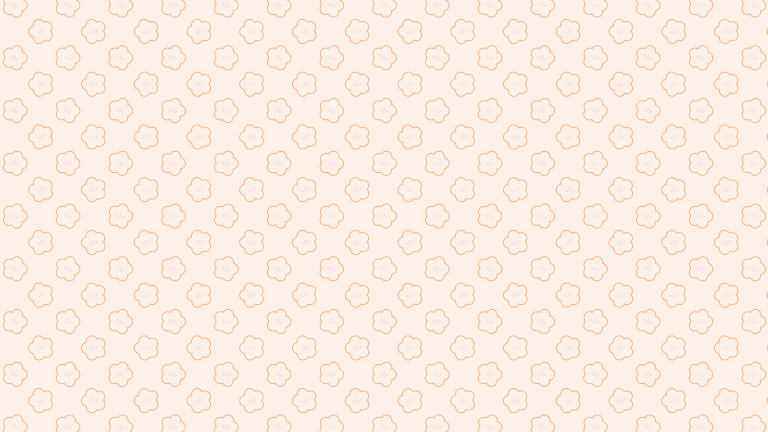
Reproduce this pattern procedurally as a Shadertoy shader.

```glsl
// Outlined five-petal flowers in a staggered grid on pale peach.
// Two interleaved square lattices hold flowers tilted opposite ways;
// each is a smooth union of circles with three faint stamens inside.

const float TAU = 6.2831853;
const float CELLS_DOWN = 8.19;
const float TILT = 0.34;

const vec3 PAPER  = vec3(1.00, 0.94, 0.91);
const vec3 ORANGE = vec3(0.98, 0.66, 0.43);
const vec3 PINK   = vec3(0.98, 0.79, 0.79);

vec2 rotate(vec2 p, float angle) {
    float c = cos(angle), s = sin(angle);
    return vec2(c * p.x - s * p.y, s * p.x + c * p.y);
}

float smoothMin(float a, float b, float k) {
    float h = max(k - abs(a - b), 0.0) / k;
    return min(a, b) - 0.25 * k * h * h;
}

float segmentDistance(vec2 p, vec2 a, vec2 b) {
    vec2 ab = b - a;
    float t = clamp(dot(p - a, ab) / dot(ab, ab), 0.0, 1.0);
    return length(p - a - ab * t);
}

// Signed distance to a flower with one petal pointing up
float flowerDistance(vec2 p, float reach, float petalRadius) {
    float d = length(p) - reach;
    for (int i = 0; i < 5; i++) {
        vec2 center = rotate(vec2(0.0, reach), TAU * float(i) / 5.0);
        d = smoothMin(d, length(p - center) - petalRadius, 0.02);
    }
    return d;
}

// Three short strokes fanning out from a point below the middle
float stamenDistance(vec2 p, float spread) {
    float d = 1.0;
    for (int i = -1; i <= 1; i++) {
        vec2 dir = rotate(vec2(0.0, 1.0), spread * float(i));
        vec2 base = vec2(0.0, -0.07);
        d = min(d, segmentDistance(p, base + dir * 0.05, base + dir * 0.11));
    }
    return d;
}

// Pixel coverage of a line, also correct when thinner than a pixel
float lineCoverage(float d, float width, float pixel) {
    vec2 edges = (d + vec2(0.5, -0.5) * width) / pixel + 0.5;
    edges = clamp(edges, 0.0, 1.0);
    return edges.x - edges.y;
}

vec3 paintLattice(vec3 color, vec2 p, float tilt, float pixel) {
    vec2 q = rotate(fract(p + 0.5) - 0.5, -tilt);
    float outline = lineCoverage(flowerDistance(q, 0.13, 0.105), 0.0145, pixel);
    float stamens = lineCoverage(stamenDistance(q, 0.7), 0.011, pixel);
    color = mix(color, PINK, stamens);
    return mix(color, ORANGE, outline);
}

void mainImage(out vec4 fragColor, in vec2 fragCoord) {
    float pixel = CELLS_DOWN / iResolution.y;
    vec2 p = (fragCoord - 0.5 * iResolution.xy) * pixel;

    vec3 color = paintLattice(PAPER, p, -TILT, pixel);
    color = paintLattice(color, p - 0.5, TILT, pixel);
    fragColor = vec4(color, 1.0);
}
```
